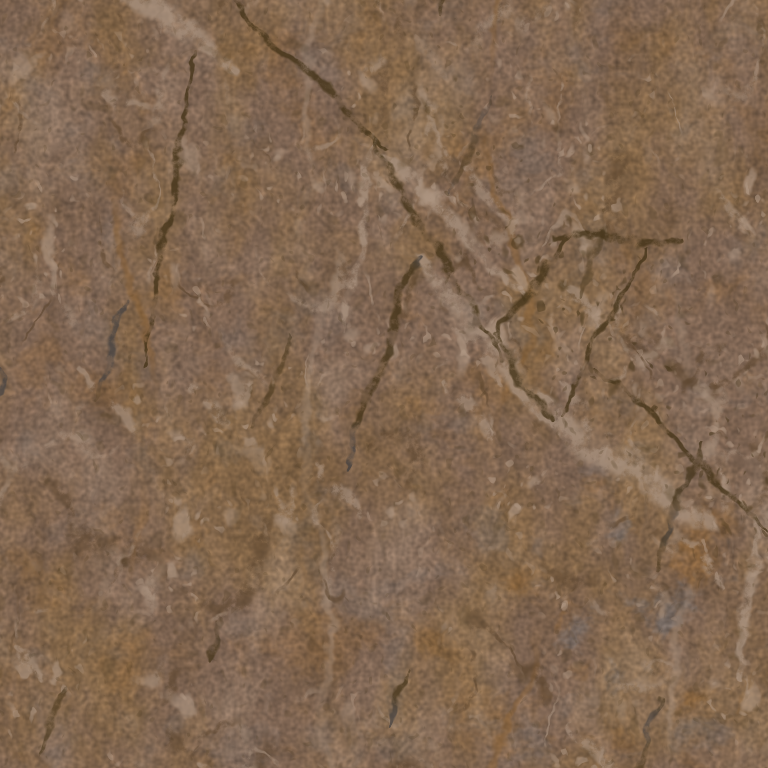
Write a three.js fragment shader that draws this texture.

```glsl
// Brown marble with cloudy mottling, pale diagonal faults and dark olive cracks.
#define MAUVE vec3(0.495, 0.395, 0.325)
#define OCHRE vec3(0.515, 0.400, 0.280)
#define PALE vec3(0.655, 0.565, 0.490)
#define SHADE vec3(0.400, 0.300, 0.200)
#define OLIVE vec3(0.270, 0.205, 0.100)
#define SLATE vec3(0.440, 0.420, 0.420)
#define RUST vec3(0.540, 0.370, 0.180)
#define CLOUD_SCALE vec2(7.0, 4.2)
#define WARP 0.018
#define GRAIN 0.24
#define FLECKS 0.62
#define CRACK_DEPTH 0.80
varying vec2 vUv;

// Random vector in -1..1
vec2 hash2(vec2 p) {
  vec3 q = fract(vec3(p.xyx) * vec3(0.1031, 0.1030, 0.0973));
  q += dot(q, q.yzx + 33.33);
  return fract((q.xx + q.yz) * q.zy) * 2.0 - 1.0;
}

// Gradient noise, centred on zero
float noise(vec2 p) {
  vec2 i = floor(p), f = p - i, e = vec2(1.0, 0.0);
  vec2 u = f * f * f * (f * (f * 6.0 - 15.0) + 10.0);
  float low = mix(dot(hash2(i), f), dot(hash2(i + e), f - e), u.x);
  float high = mix(dot(hash2(i + e.yx), f - e.yx), dot(hash2(i + 1.0), f - 1.0), u.x);
  return mix(low, high, u.y);
}

float fbm(vec2 p) {
  float sum = 0.0, amp = 1.0;
  for (int i = 0; i < 5; i++) {
    sum += amp * noise(p);
    p = mat2(1.6, 1.2, -1.2, 1.6) * p + 17.3;
    amp *= 0.58;
  }
  return sum;
}

// Line from ends.xy to ends.zw that thins at both ends
float stroke(vec2 p, vec4 ends, float width) {
  vec2 d = ends.zw - ends.xy, r = p - ends.xy;
  float t = clamp(dot(r, d) / dot(d, d), 0.0, 1.0);
  float w = width * (0.4 + 2.4 * t * (1.0 - t));
  return 1.0 - smoothstep(0.35 * w, w, length(r - d * t));
}

// One random stroke per grid cell, some cells left empty
float scatter(vec2 p, float cells, vec2 dir, float width, float seed) {
  float mask = 0.0;
  for (int i = 0; i < 9; i++) {
    float k = float(i);
    vec2 cell = floor(p * cells) + vec2(mod(k, 3.0), floor(k / 3.0)) - 1.0;
    vec2 r = hash2(cell + seed);
    vec2 mid = (cell + 0.5 + 0.4 * r) / cells, reach = dir * (0.3 + 0.16 * r.x) / cells;
    float filled = smoothstep(-0.2, 0.4, hash2(cell + seed + 51.0).x);
    mask = max(mask, filled * stroke(p, vec4(mid - reach, mid + reach), width));
  }
  return mask;
}

void main() {
  vec2 uv = vUv;
  vec2 p = uv + WARP * vec2(fbm(uv * 10.0), fbm(uv * 10.0 + 40.0));
  vec2 rough = p + 0.006 * vec2(noise(uv * 55.0), noise(uv * 55.0 + 31.0));
  float wear = smoothstep(-0.3, 0.2, fbm(uv * 34.0 + 5.0));

  // Cloudy body, drawn out upward
  float tone = fbm(p * CLOUD_SCALE * 1.5 + 21.0);
  vec3 col = mix(MAUVE, OCHRE, smoothstep(-0.3, 0.45, fbm(p * CLOUD_SCALE + 3.0)));
  col = mix(col, PALE, 0.36 * smoothstep(-0.1, 0.75, tone));
  col = mix(col, SHADE, 0.36 * smoothstep(0.05, 0.75, -tone));

  // Rust and slate stains, strongest at the lower right
  vec2 off = uv - vec2(0.83, 0.2);
  float stain = exp(-35.0 * dot(off, off));
  col = mix(col, RUST, (0.25 + 0.5 * stain) * smoothstep(0.1, 0.6, fbm(p * 9.0 + 61.0)));
  col = mix(col, SLATE, (0.2 + 0.5 * stain) * smoothstep(0.1, 0.55, fbm(p * 11.0 + 83.0)));

  // Crumbly mottling and grain
  col *= 1.0 + 0.13 * fbm(p * vec2(34.0, 24.0) + 12.0);
  col *= 1.0 + GRAIN * (0.7 * noise(uv * 85.0) + noise(uv * 165.0 + 7.0));

  // Hairlines, dark and pale by turns, and upright threads
  float band = exp(-70.0 * pow(uv.x + uv.y - 1.35, 2.0)) * smoothstep(0.45, 0.75, uv.x);
  for (int i = 0; i < 4; i++) {
    float k = float(i), s = 6.0 + 3.5 * k, even = mod(k, 2.0);
    float hair = 1.0 - smoothstep(0.008, 0.045, abs(noise(rough * vec2(s, 0.6 * s) + 70.0 + 9.0 * k)));
    hair *= smoothstep(0.08, 0.3, noise(uv * s * 0.8 + 33.0 * k) + 0.15 * band) * wear;
    col = mix(col, mix(SHADE * 0.9, PALE, even), 0.6 * hair);
    float x = 0.18 + 0.24 * k + 0.11 * noise(vec2(uv.y * 3.0, k * 7.7 + 0.4));
    float thread = 1.0 - smoothstep(0.001, 0.008, abs(rough.x - x));
    thread *= smoothstep(-0.1, 0.25, noise(vec2(uv.y * 4.0 + 9.0, k * 3.3)));
    col = mix(col, mix(RUST, PALE, even), 0.4 * thread);
  }

  // Pale faults and falling chips
  float pale = stroke(rough, vec4(0.54, 0.67, 0.73, 0.44), 0.019)
    + stroke(rough, vec4(0.68, 0.49, 0.93, 0.31), 0.029)
    + stroke(rough, vec4(0.50, 0.80, 0.68, 0.62), 0.014)
    + stroke(rough, vec4(0.49, 0.82, 0.45, 0.58), 0.008)
    + stroke(rough, vec4(0.15, 1.02, 0.31, 0.91), 0.020)
    + stroke(rough, vec4(0.99, 0.32, 0.96, 0.12), 0.010)
    + 0.8 * wear * scatter(rough, 6.0, vec2(0.5, -0.6), 0.012, 11.0);
  col = mix(col, PALE, min(pale, 1.0) * (0.25 + 0.55 * wear));

  // Flecks and pits at three sizes, clustered
  float patchy = smoothstep(-0.1, 0.3, noise(uv * 10.0 + 15.0)) + 0.6 * band;
  for (int i = 0; i < 3; i++) {
    vec2 q = mat2(0.9, 0.4, -0.3, 0.7) * p * 30.0 * pow(1.75, float(i));
    col = mix(col, PALE * 1.05, FLECKS * min(patchy, 1.0) * smoothstep(0.24, 0.44, noise(q)));
    col = mix(col, OLIVE, FLECKS * (0.3 + 0.6 * band) * smoothstep(0.3, 0.48, noise(q * 1.2 + 9.0)));
  }

  // Dark cracks along and beside the main fault
  float dark = stroke(rough, vec4(0.30, 1.01, 0.50, 0.81), 0.007)
    + stroke(rough, vec4(0.48, 0.83, 0.65, 0.53), 0.008)
    + stroke(rough, vec4(0.64, 0.55, 0.74, 0.69), 0.009)
    + stroke(rough, vec4(0.72, 0.69, 0.89, 0.69), 0.009)
    + stroke(rough, vec4(0.84, 0.68, 0.73, 0.46), 0.006)
    + stroke(rough, vec4(0.64, 0.56, 0.72, 0.45), 0.007)
    + stroke(rough, vec4(0.78, 0.52, 1.00, 0.31), 0.007)
    + stroke(rough, vec4(0.25, 0.93, 0.19, 0.52), 0.006);
  col = mix(col, OLIVE, CRACK_DEPTH * min(dark, 1.0) * (0.2 + 0.8 * wear));

  // Steep olive slits that turn slate in places
  float slit = stroke(rough, vec4(0.54, 0.67, 0.45, 0.39), 0.009)
    + 0.9 * scatter(rough, 4.3, vec2(0.3, 0.8), 0.007, 29.0);
  vec3 slitColor = mix(OLIVE, SLATE * 0.6, smoothstep(0.0, 0.3, noise(uv * 11.0)));
  col = mix(col, slitColor, CRACK_DEPTH * min(slit, 1.0) * (0.35 + 0.65 * wear));
  gl_FragColor = vec4(col, 1.0);
}
```
